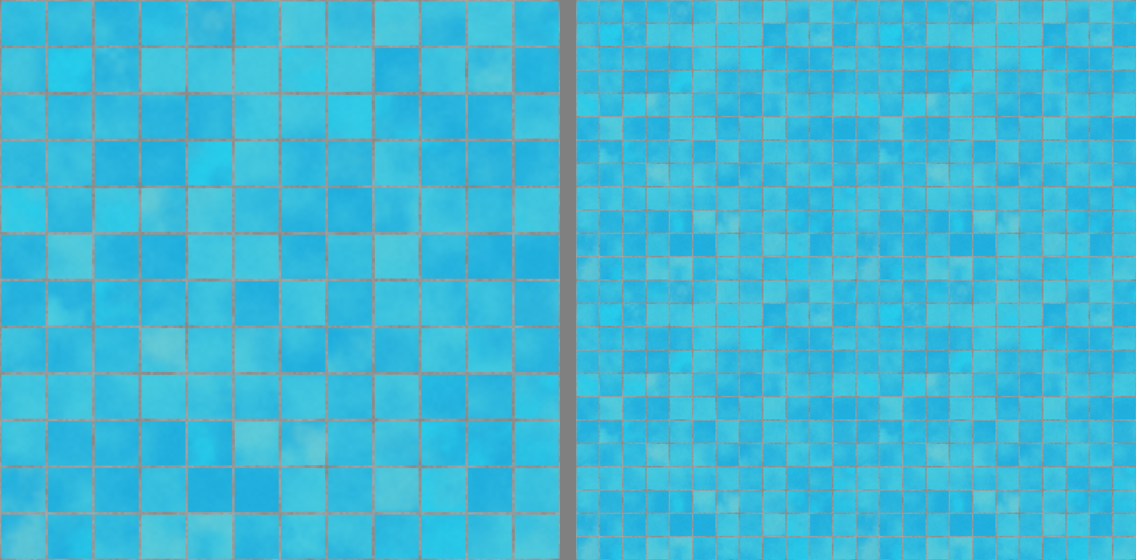
Left: one tile. Right: repeated 2 by 2.
A three.js fragment shader for this texture:

```glsl
// Square pool tiles in clouded turquoise, set in thin, slightly worn grey grout.
#define TILES 12.0
#define GROUT_CORE 0.012
#define GROUT_EDGE 0.047
#define WOBBLE 0.007
#define CLOUD_SCALE 1.3
#define DEEP_BLUE vec3(0.125, 0.685, 0.868)
#define PALE_AQUA vec3(0.265, 0.785, 0.872)
#define BRIGHT_CYAN vec3(0.150, 0.800, 0.920)
#define FADED_AQUA vec3(0.440, 0.800, 0.825)
#define GROUT_GREY vec3(0.605, 0.585, 0.575)

varying vec2 vUv;

float hash(vec2 p) {
  vec3 q = fract(vec3(p.xyx) * 0.1031);
  q += dot(q, q.yzx + 33.33);
  return fract((q.x + q.y) * q.z);
}

// Value noise that wraps after a whole number of cells
float noise(vec2 p, float period) {
  vec2 i = floor(p), f = fract(p);
  vec2 a = mod(i, period), b = mod(i + 1.0, period);
  f = f * f * (3.0 - 2.0 * f);
  return mix(mix(hash(a), hash(vec2(b.x, a.y)), f.x),
             mix(hash(vec2(a.x, b.y)), hash(b), f.x), f.y);
}

float clouds(vec2 p) {
  return 0.62 * noise(p, 256.0) + 0.25 * noise(p * 2.0 + 17.0, 256.0)
       + 0.13 * noise(p * 5.0 + 41.0, 256.0);
}

// Glaze: each tile takes its own tone and its own patch of clouds
vec3 glaze(vec2 id, vec2 local) {
  vec2 offset = 90.0 * vec2(hash(id + 3.7), hash(id + 51.3));
  float tone = hash(id + 23.1);
  float cloud = clouds(local * CLOUD_SCALE + offset);
  float pale = smoothstep(0.15, 1.0, 0.55 * tone + 0.75 * cloud - 0.05);
  vec3 color = mix(DEEP_BLUE, PALE_AQUA, pale);

  float patchy = clouds(local * CLOUD_SCALE + offset.yx + 7.0);
  float bright = smoothstep(0.72, 1.0, hash(id + 71.9));
  color = mix(color, BRIGHT_CYAN, bright * smoothstep(0.3, 0.8, patchy));
  float faded = smoothstep(0.80, 1.0, hash(id + 97.4));
  color = mix(color, FADED_AQUA, 0.75 * faded * smoothstep(0.25, 0.8, patchy));
  return color;
}

void main() {
  vec2 grid = vUv * TILES;
  vec2 id = mod(floor(grid), TILES);
  vec2 local = fract(grid);
  vec3 color = glaze(id, local);

  // Fine mottling over the glaze
  color += 0.012 * (noise(grid * 12.0, TILES * 12.0) - 0.5);

  // Grout: distance to the nearest joint, with a slightly uneven edge
  vec2 joint = 0.5 - abs(local - 0.5);
  float grain = noise(grid * 16.0, TILES * 16.0);
  float wear = noise(grid * 2.0, TILES * 2.0);
  float edge = min(joint.x, joint.y) + WOBBLE * (grain + wear - 1.0);
  float grout = 1.0 - smoothstep(GROUT_CORE, GROUT_EDGE, edge);
  vec3 groutColor = GROUT_GREY + 0.07 * (grain - 0.5) + 0.08 * (wear - 0.5);

  gl_FragColor = vec4(mix(color, groutColor, grout * 0.97), 1.0);
}
```
